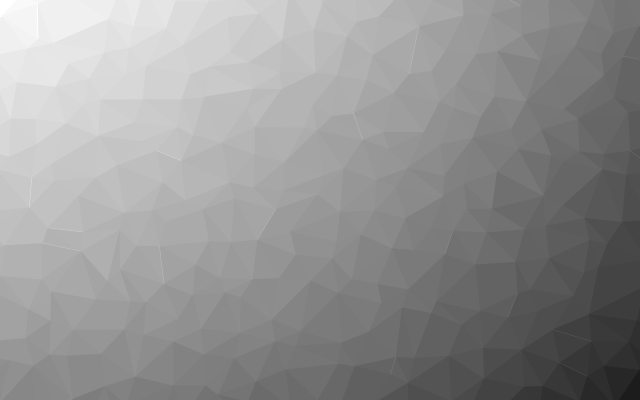
A WebGL 2 fragment shader for this background:

```glsl
#version 300 es
precision highp float;

uniform vec2 u_resolution;
out vec4 fragColor;

const mat2 TILT = mat2(0.966, 0.259, -0.259, 0.966);
const float CELLS = 13.0;

vec2 hash22(vec2 p) {
    vec3 q = fract(p.xyx * vec3(0.1031, 0.1030, 0.0973));
    q += dot(q, q.yzx + 33.33);
    return fract((q.xx + q.yz) * q.zy);
}

float cross2(vec2 a, vec2 b) {
    return a.x * b.y - a.y * b.x;
}

// Jittered lattice corner
vec2 corner(vec2 id) {
    return id + (hash22(id + 71.0) - 0.5) * 0.74;
}

// Signed distance to the line a-b, positive on its right side
float edgeDistance(vec2 p, vec2 a, vec2 b) {
    return -cross2(b - a, p - a) / length(b - a);
}

float triangleDistance(vec2 p, vec2 a, vec2 b, vec2 c) {
    return max(edgeDistance(p, a, b), max(edgeDistance(p, b, c), edgeDistance(p, c, a)));
}

float segmentDistance(vec2 p, vec2 a, vec2 b) {
    vec2 e = b - a;
    return length(p - a - e * clamp(dot(p - a, e) / dot(e, e), 0.0, 1.0));
}

// Light falling from the upper left to the lower right
float backdrop(vec2 uv) {
    uv = clamp(uv, 0.0, 1.0);
    float left = mix(0.52, 0.99, pow(uv.y, 0.9));
    float right = mix(0.09, 0.44, pow(uv.y, 0.7));
    return mix(left, right, uv.x) + 0.32 * uv.x * (1.0 - uv.x) * (1.0 - 0.3 * uv.y);
}

// Flat tone of a facet, with its coverage of the pixel
vec2 facet(vec2 p, vec2 a, vec2 b, vec2 c, float pixel, float aspect) {
    float cover = clamp(0.5 - triangleDistance(p, a, b, c) / pixel, 0.0, 1.0);
    vec2 center = (a + b + c) / 3.0;
    vec2 uv = transpose(TILT) * center / CELLS / vec2(aspect, 1.0);
    float tone = backdrop(uv) + (hash22(center * 37.0).x - 0.5) * 0.022;
    return vec2(tone, 1.0) * cover;
}

void main() {
    float aspect = u_resolution.x / u_resolution.y;
    float pixel = CELLS / u_resolution.y;
    vec2 p = TILT * gl_FragCoord.xy * pixel;
    vec2 sum = vec2(0.0);
    float glint = 0.0;

    for (int y = -1; y <= 1; y++) {
        for (int x = -1; x <= 1; x++) {
            vec2 id = floor(p) + vec2(x, y);
            vec2 a = corner(id);
            vec2 b = corner(id + vec2(1, 0));
            vec2 c = corner(id + vec2(1, 1));
            vec2 d = corner(id + vec2(0, 1));

            // Delaunay choice of the diagonal
            float sinSum = cross2(c - b, a - b) * dot(a - d, c - d)
                         + dot(c - b, a - b) * cross2(a - d, c - d);
            if (sinSum >= 0.0) {
                sum += facet(p, a, b, c, pixel, aspect) + facet(p, a, c, d, pixel, aspect);
            } else {
                sum += facet(p, a, b, d, pixel, aspect) + facet(p, b, c, d, pixel, aspect);
            }

            // Rare pale seams, thinner than a facet edge is soft
            vec2 pick = hash22(id + 19.0);
            vec2 end = pick.y < 0.5 ? b : d;
            float halfWidth = 0.009;
            float cover = clamp((halfWidth - segmentDistance(p, a, end)) / pixel + 0.5, 0.0, 1.0);
            cover *= min(1.0, 2.0 * halfWidth / pixel);
            glint = max(glint, cover * step(0.92, pick.x));
        }
    }

    float tone = sum.y > 0.001 ? sum.x / sum.y : backdrop(gl_FragCoord.xy / u_resolution);
    fragColor = vec4(vec3(clamp(tone + 0.13 * glint, 0.0, 1.0)), 1.0);
}
```
